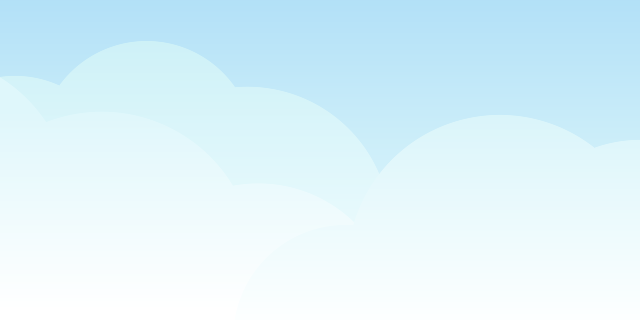
A WebGL 2 fragment shader for this background:

```glsl
#version 300 es
precision highp float;
// Soft layered clouds under a pale blue sky.
// Each cloud is a union of three discs, filled with a vertical gradient
// and laid over the layers behind it with a smoothed edge.

uniform vec2 u_resolution;
out vec4 outColor;

// Signed distance to a disc: xy = centre, z = radius.
float discDistance(vec2 p, vec3 disc) {
    return length(p - disc.xy) - disc.z;
}

// Signed distance to a cloud made of three overlapping puffs.
float cloudDistance(vec2 p, vec3 a, vec3 b, vec3 c) {
    return min(discDistance(p, a), min(discDistance(p, b), discDistance(p, c)));
}

// Colour ramp between two heights.
vec3 verticalGradient(float y, float lowY, float highY, vec3 lowColor, vec3 highColor) {
    return mix(lowColor, highColor, clamp((y - lowY) / (highY - lowY), 0.0, 1.0));
}

// Paints a shape over the base, with an edge as wide as one pixel.
vec3 paint(vec3 base, vec3 fill, float dist, float pixel) {
    return mix(base, fill, 1.0 - smoothstep(-0.5 * pixel, 0.5 * pixel, dist));
}

void main() {
    // Canvas height is one unit, so a 2:1 canvas is two units wide.
    float pixel = 1.0 / u_resolution.y;
    vec2 p = gl_FragCoord.xy * pixel;

    // Sky
    vec3 color = verticalGradient(p.y, 0.45, 1.0,
        vec3(0.825, 0.945, 0.980), vec3(0.700, 0.880, 0.970));

    // Mint cloud at the back
    vec3 mint = verticalGradient(p.y, 0.32, 0.87,
        vec3(0.905, 0.978, 0.990), vec3(0.808, 0.945, 0.970));
    float backCloud = cloudDistance(p,
        vec3(0.047, 0.430, 0.333),
        vec3(0.458, 0.535, 0.337),
        vec3(0.773, 0.281, 0.448));
    color = paint(color, mint, backCloud, pixel);

    // White cloud at the left
    vec3 white = verticalGradient(p.y, 0.03, 0.65,
        vec3(1.0), vec3(0.875, 0.968, 0.985));
    float leftCloud = cloudDistance(p,
        vec3(-0.250, 0.357, 0.473),
        vec3(0.318, 0.172, 0.479),
        vec3(0.807, -0.003, 0.430));
    color = paint(color, white, leftCloud, pixel);

    // Pale cloud at the right, in front
    vec3 pale = verticalGradient(p.y, 0.0, 0.64,
        vec3(0.990, 1.0, 1.0), vec3(0.855, 0.960, 0.980));
    float rightCloud = cloudDistance(p,
        vec3(1.562, 0.164, 0.477),
        vec3(2.000, 0.141, 0.422),
        vec3(1.081, -0.055, 0.352));
    color = paint(color, pale, rightCloud, pixel);

    outColor = vec4(color, 1.0);
}
```
